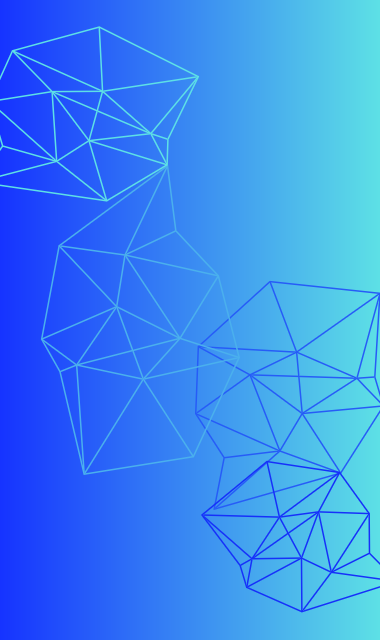
This background is drawn by a Shadertoy shader. Its source:

```glsl
// Four wireframe nets of triangles over a blue to cyan horizontal gradient.
// All nets share one set of knots, placed by an affine map, and are traced
// as a single continuous walk whose nearest segment gives the line distance.

const float CANVAS_HEIGHT = 768.0;  // design units, y pointing down
const float LINE_RADIUS = 0.9;

const vec3 DEEP_BLUE = vec3(0.085, 0.20, 1.0);
const vec3 AQUA      = vec3(0.365, 0.88, 0.90);
const vec3 SKY       = vec3(0.29, 0.69, 0.93);
const vec3 ROYAL     = vec3(0.15, 0.36, 0.97);
const vec3 INK       = vec3(0.085, 0.19, 0.98);

// Knots of the net, relative to its anchor knot (index 2)
const vec2 KNOTS[14] = vec2[14](
    vec2(-186, 140), vec2(-55, 119), vec2(0, 0), vec2(-25, -98),
    vec2(-76, -152), vec2(-137, -123), vec2(-216, -134), vec2(-86, -230),
    vec2(-147, -61), vec2(-115, 26), vec2(-71, -23), vec2(-195, 9),
    vec2(-215, 17), vec2(-237, -22));

// Walk over the knots that covers every edge
const int STEPS = 33;
const int WALK[33] = int[33](
    1, 0, 9, 1, 2, 9, 10, 2, 3, 10, 5, 3, 4, 5, 7, 4, 7,
    6, 5, 8, 6, 13, 8, 10, 11, 8, 9, 11, 13, 12, 11, 0, 12);

float segmentDistance(vec2 p, vec2 a, vec2 b) {
    vec2 ab = b - a;
    float t = clamp(dot(p - a, ab) / dot(ab, ab), 0.0, 1.0);
    return length(p - a - ab * t);
}

// Distance to the net after shaping it and moving its anchor
float netDistance(vec2 p, vec2 anchor, mat2 shape) {
    float nearest = 1e4;
    vec2 previous = anchor + shape * KNOTS[WALK[0]];
    for (int i = 1; i < STEPS; i++) {
        vec2 next = anchor + shape * KNOTS[WALK[i]];
        nearest = min(nearest, segmentDistance(p, previous, next));
        previous = next;
    }
    return nearest;
}

// Lays an antialiased line of the given colour over the base
vec3 stroke(vec3 base, vec3 ink, float dist, float pixel) {
    float cover = clamp((LINE_RADIUS - dist) / pixel + 0.5, 0.0, 1.0);
    return mix(base, ink, cover);
}

void mainImage(out vec4 fragColor, in vec2 fragCoord) {
    float pixel = CANVAS_HEIGHT / iResolution.y;
    vec2 p = vec2(fragCoord.x, iResolution.y - fragCoord.y) * pixel;

    // Background gradient
    vec3 color = mix(DEEP_BLUE, AQUA, fragCoord.x / iResolution.x);

    // Nets, back to front
    float right = netDistance(p, vec2(238, 416), mat2(-0.963, -0.2295, 0.2775, -0.762));
    float middle = netDistance(p, vec2(287, 429), mat2(1.0));
    float top = netDistance(p, vec2(15, 61), mat2(-0.8285, -0.532, 0.492, -0.4855));
    float bottom = netDistance(p, vec2(407.5, 567), mat2(0.516, -0.5477, -0.494, -0.3634));

    color = stroke(color, ROYAL, right, pixel);
    color = stroke(color, SKY, middle, pixel);
    color = stroke(color, AQUA, top, pixel);
    color = stroke(color, INK, bottom, pixel);

    fragColor = vec4(color, 1.0);
}
```
